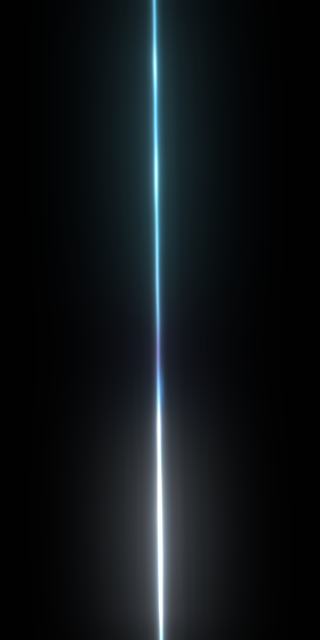
Write a Shadertoy shader that draws this background.

```glsl
// A thin vertical beam of light, cyan above and white below, with a soft halo on black.

// Beam shape, in canvas widths
const float BEAM_BOTTOM_X = 0.504;
const float BEAM_TOP_X    = 0.482;
const float BEAM_WOBBLE   = 0.003;
const float CORE_WIDTH    = 0.0062;
const float FRINGE_WIDTH  = 0.017;
const float INNER_REACH   = 0.042;
const float OUTER_REACH   = 0.175;

// Strength of each layer
const float CORE_GAIN   = 0.55;
const float FRINGE_GAIN = 0.23;
const float INNER_GAIN  = 0.20;
const float OUTER_GAIN  = 0.27;
const float STREAK_GAIN = 0.10;

// Colours
const vec3 BACKDROP    = vec3(0.004, 0.004, 0.006);
const vec3 CYAN_CORE   = vec3(0.45, 0.80, 0.95);
const vec3 WHITE_CORE  = vec3(0.96, 0.98, 1.00);
const vec3 VIOLET_CORE = vec3(0.60, 0.54, 0.86);
const vec3 BLUE_FRINGE = vec3(0.14, 0.38, 0.68);
const vec3 CYAN_FRINGE = vec3(0.36, 0.80, 1.00);
const vec3 TEAL_HALO   = vec3(0.46, 0.80, 0.90);
const vec3 NAVY_HALO   = vec3(0.50, 0.56, 0.82);
const vec3 GREY_HALO   = vec3(0.84, 0.91, 0.98);

// Random slope in -1..1 for a lattice point
float hashSlope(float cell) {
    return fract(sin(cell * 127.1 + 3.7) * 4375.85) * 2.0 - 1.0;
}

// One-dimensional gradient noise
float gradientNoise(float x) {
    float cell = floor(x);
    float t = x - cell;
    float fade = t * t * t * (t * (t * 6.0 - 15.0) + 10.0);
    return mix(hashSlope(cell) * t, hashSlope(cell + 1.0) * (t - 1.0), fade);
}

// Soft bump around a centre
float bump(float x, float centre, float width) {
    float d = (x - centre) / width;
    return exp(-d * d);
}

void mainImage(out vec4 fragColor, in vec2 fragCoord) {
    vec2 uv = fragCoord / iResolution.xy;
    float y = uv.y;

    // Signed distance from the slightly leaning, wavering beam
    float beamX = mix(BEAM_BOTTOM_X, BEAM_TOP_X, y)
                + BEAM_WOBBLE * gradientNoise(y * 9.0);
    float offset = uv.x - beamX;
    float d = abs(offset);

    // Zones along the beam
    float lower  = 1.0 - smoothstep(0.32, 0.43, y);
    float violet = bump(y, 0.45, 0.045);
    float navy   = bump(y, 0.45, 0.10);
    float hot    = max(bump(y, 0.895, 0.035), bump(y, 0.727, 0.05));
    float tail   = 1.0 - smoothstep(0.0, 0.05, y);

    // Core colour and thickness
    float paleness = max(max(lower * (1.0 - 0.3 * bump(y, 0.285, 0.03)), 0.75 * hot),
                         0.45 * bump(y, 0.57, 0.09));
    vec3 coreColor = mix(CYAN_CORE, WHITE_CORE, paleness);
    coreColor = mix(coreColor, VIOLET_CORE, 0.8 * violet);
    coreColor = mix(coreColor, CYAN_CORE, 0.6 * tail);
    float swell = 0.88 + 0.2 * hot + 0.35 * bump(y, 0.16, 0.13)
                + 0.2 * bump(y, 0.34, 0.035) + 0.12 * gradientNoise(y * 23.0);
    float core = bump(d, 0.0, CORE_WIDTH * swell);
    float coreLevel = 0.9 + 0.15 * hot + 0.25 * lower - 0.1 * violet;

    // Coloured fringe hugging the core, blue on the right below the violet stretch
    vec3 fringeColor = mix(CYAN_FRINGE, GREY_HALO, 0.85 * lower);
    fringeColor = mix(fringeColor, VIOLET_CORE, 0.8 * violet);
    float fringe = bump(d, 0.0, FRINGE_WIDTH * swell);
    float blueFringe = bump(y, 0.395, 0.028) * bump(offset, 0.009, 0.009);

    // Halo colour and strength
    vec3 haloColor = mix(TEAL_HALO, GREY_HALO, 1.0 - smoothstep(0.25, 0.62, y));
    haloColor = mix(haloColor, NAVY_HALO, 0.7 * navy);
    float strength = 0.70 + 0.22 * bump(y, 0.77, 0.18) + 0.45 * bump(y, 0.17, 0.17)
                   - 0.14 * navy - 0.15 * tail - 0.12 * smoothstep(0.9, 1.0, y);
    float streaks = 1.0 + STREAK_GAIN * gradientNoise(uv.x * 45.0 + y * 1.5);
    float halo = INNER_GAIN * exp(-d / INNER_REACH)
               + OUTER_GAIN * exp(-d / OUTER_REACH) * streaks
                 * (1.0 - smoothstep(0.12, 0.46, d));

    // Layers
    vec3 color = BACKDROP + haloColor * halo * strength;
    color += fringeColor * fringe * FRINGE_GAIN;
    color += BLUE_FRINGE * blueFringe * 0.35;
    color += coreColor * core * coreLevel * CORE_GAIN;

    fragColor = vec4(clamp(color, 0.0, 1.0), 1.0);
}
```
